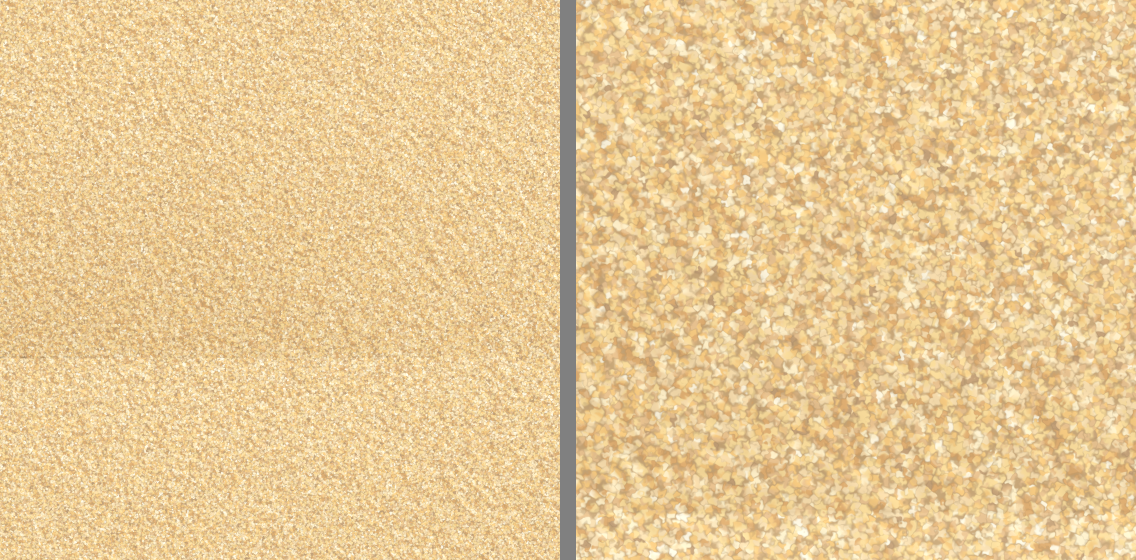
Left: the whole. Right: its middle third, enlarged.
Write a WebGL 1 fragment shader that draws this texture.

```glsl
precision highp float;
uniform vec2 u_resolution;

#define GRAINS 285.0       // grains across the canvas
#define CLUMPS 130.0       // small lumps across the canvas
#define RIPPLES 105.0      // diagonal ripples across the canvas
#define SEAM_HEIGHT 0.362  // where the shaded slope meets the flat
#define RELIEF 0.45        // how far relief shifts grain tone
#define SHADE 0.034        // depth of the broad shadow
#define CONTRAST 1.14
#define RAGGED 0.9         // how far grain outlines are bent

const vec3 MEAN_SAND = vec3(0.94, 0.816, 0.604);
const vec3 GAP_COLOR = vec3(0.84, 0.71, 0.52);

vec3 hash3(vec2 cell) {
  vec3 q = fract(vec3(cell.xyx) * vec3(0.1031, 0.1030, 0.0973));
  q += dot(q, q.yxz + 33.33);
  return fract((q.xxy + q.yzz) * q.zyx);
}

float valueNoise(vec2 p) {
  vec2 cell = floor(p), f = fract(p);
  f = f * f * (3.0 - 2.0 * f);
  float low = mix(hash3(cell).x, hash3(cell + vec2(1.0, 0.0)).x, f.x);
  float high = mix(hash3(cell + vec2(0.0, 1.0)).x, hash3(cell + 1.0).x, f.x);
  return mix(low, high, f.y);
}

// Lumpy surface, turning into falling diagonal ripples at the right
float relief(vec2 p) {
  vec2 slanted = vec2(p.x - p.y, p.x + p.y) * 0.7071;
  float lumps = valueNoise(p * CLUMPS + 17.0);
  float ripples = valueNoise(slanted * vec2(0.5, 1.0) * RIPPLES + 151.0);
  return mix(lumps, ripples, 0.25 + 0.5 * smoothstep(0.3, 0.95, p.x));
}

// Broad light: negative is bright, positive is shadow
float broadShadow(vec2 p, float pixel) {
  float nearSeam = smoothstep(0.85, SEAM_HEIGHT, p.y);
  float leftward = 1.0 - 0.55 * smoothstep(0.3, 0.9, p.x);
  float slope = -0.3 + 1.25 * nearSeam * leftward;
  float flatGround = -0.2 - 0.2 * smoothstep(0.1, SEAM_HEIGHT, p.y);
  float edge = SEAM_HEIGHT + 0.003 * (valueNoise(vec2(p.x * 60.0, 5.0)) - 0.5);
  float above = smoothstep(-pixel, pixel, p.y - edge);
  float drift = valueNoise(p * 5.0 + 40.0) - 0.5;
  return mix(flatGround, slope, above) + 0.2 * drift;
}

// Sand tones ordered from dark to light, by share of area
vec3 sandTone(float t) {
  vec3 tone = vec3(0.88, 0.70, 0.47);
  tone = mix(tone, vec3(0.90, 0.76, 0.57), smoothstep(0.06, 0.14, t));
  tone = mix(tone, vec3(0.95, 0.79, 0.52), smoothstep(0.21, 0.29, t));
  tone = mix(tone, vec3(0.96, 0.85, 0.61), smoothstep(0.37, 0.45, t));
  tone = mix(tone, vec3(0.95, 0.85, 0.67), smoothstep(0.61, 0.69, t));
  return mix(tone, vec3(0.97, 0.91, 0.76), smoothstep(0.83, 0.91, t));
}

// Ragged grains of uneven size, touching softly
vec3 grainColor(vec2 p, float light, float shadow) {
  vec2 q = mat2(0.8, 0.6, -0.6, 0.8) * p * GRAINS + 300.0;
  vec2 bend = vec2(valueNoise(q * 1.7), valueNoise(q * 1.7 + 71.0)) - 0.5;
  q += RAGGED * bend;
  vec2 home = floor(q);
  float total = 0.006;
  vec3 sum = GAP_COLOR * total;
  for (int j = -1; j <= 1; j++) {
    for (int i = -1; i <= 1; i++) {
      vec2 cell = home + vec2(float(i), float(j));
      vec2 away = cell + hash3(cell).xy - q;
      vec3 rnd = hash3(cell + 307.0);
      float weight = exp(-dot(away, away) * (7.0 + 9.0 * rnd.z));
      float t = 0.5 + 0.95 * (rnd.x - 0.5) + RELIEF * light - 0.03 * shadow;
      vec3 color = sandTone(t);

      // Rare dark specks and pale quartz
      color = mix(color, vec3(0.78, 0.65, 0.49), step(0.985, rnd.y));
      color = mix(color, vec3(0.98, 0.94, 0.84), step(rnd.y, 0.02));
      sum += color * weight;
      total += weight;
    }
  }
  // Dim gaps between grains
  return sum / total * mix(0.96, 1.02, smoothstep(0.01, 0.25, total));
}

void main() {
  float pixel = 1.0 / min(u_resolution.x, u_resolution.y);
  vec2 p = gl_FragCoord.xy * pixel;
  float light = relief(p) - relief(p + vec2(0.0038));
  float shadow = broadShadow(p, pixel);

  // Four samples soften the grain edges
  vec3 color = vec3(0.0);
  for (int j = 0; j < 2; j++) {
    for (int i = 0; i < 2; i++) {
      vec2 offset = (vec2(float(i), float(j)) - 0.5) * 0.5 * pixel;
      color += 0.25 * grainColor(p + offset, light, shadow);
    }
  }
  color = MEAN_SAND + (color - MEAN_SAND) * CONTRAST;
  color *= 1.0 + 0.09 * light;
  color *= 1.0 - SHADE * shadow * vec3(0.7, 1.0, 1.5);

  // Faint broken crease along the seam, strongest at the left
  float crease = 1.0 - smoothstep(0.0, 0.0015 + pixel, abs(p.y - SEAM_HEIGHT));
  float broken = smoothstep(0.4, 0.7, valueNoise(vec2(p.x * 130.0, 9.0)));
  color *= 1.0 - crease * broken * mix(0.18, 0.04, smoothstep(0.02, 0.2, p.x));

  gl_FragColor = vec4(clamp(color, 0.0, 1.0), 1.0);
}
```
